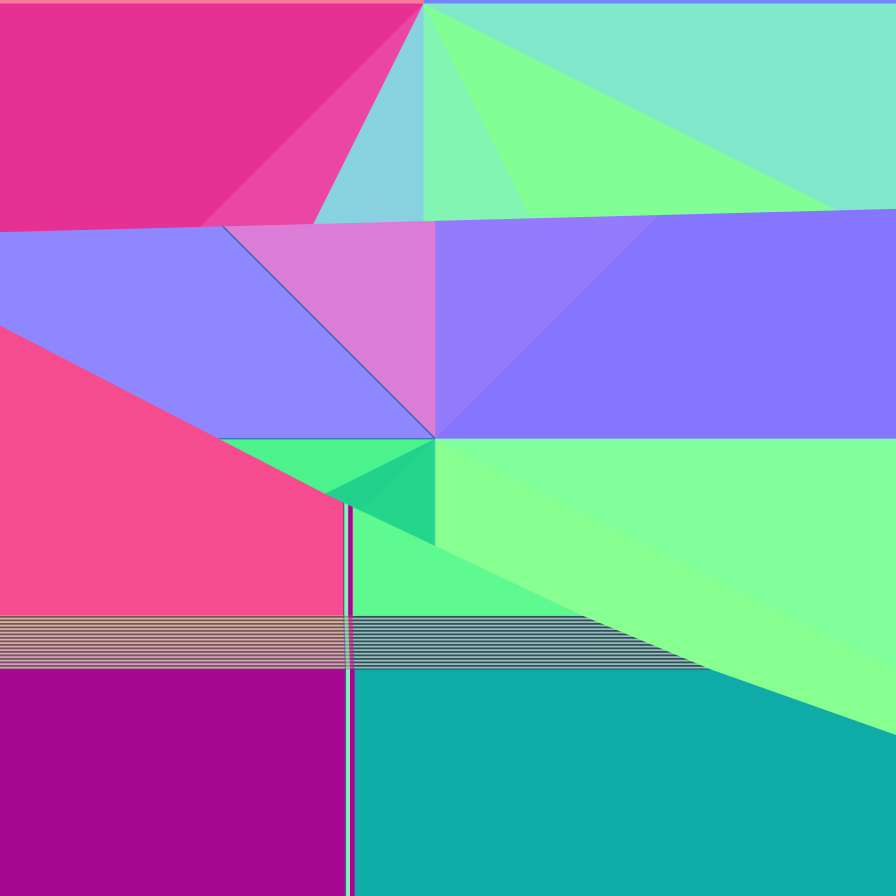
A WebGL 2 fragment shader for this texture map:

```glsl
#version 300 es
precision highp float;
// Flat colour facets fanning out from two hubs, above a split floor with a striped band.
uniform vec2 u_resolution;
out vec4 outColor;

// Layout, in canvas units
const vec2 TOP_HUB = vec2(0.4727, 0.9961);
const vec2 MID_HUB = vec2(0.4857, 0.5104);
const float SEAM_START = 0.7409;
const float SEAM_SLOPE = 0.026;
const float BAND_LOW = 0.2530;
const float BAND_HIGH = 0.3130;
const float STRIPE_COUNT = 256.0;
const float POST_LEFT = 0.3828;
const float POST_SHIFT = 0.0020;

// Top fan
const vec3 ROSE = vec3(0.90, 0.19, 0.58);
const vec3 ROSE_LIGHT = vec3(0.92, 0.27, 0.65);
const vec3 SKY = vec3(0.53, 0.82, 0.88);
const vec3 MINT = vec3(0.51, 0.96, 0.70);
const vec3 LIME = vec3(0.51, 1.00, 0.58);
const vec3 AQUA = vec3(0.51, 0.91, 0.80);
const vec3 SALMON = vec3(0.98, 0.48, 0.60);
const vec3 BLUE = vec3(0.45, 0.52, 0.98);
// Middle fan
const vec3 PERIWINKLE = vec3(0.56, 0.53, 1.00);
const vec3 ORCHID = vec3(0.86, 0.49, 0.84);
const vec3 VIOLET = vec3(0.58, 0.48, 0.99);
const vec3 INDIGO = vec3(0.52, 0.46, 1.00);
const vec3 CREASE = vec3(0.16, 0.42, 0.70);
// Lower fan
const vec3 SPRING = vec3(0.30, 0.95, 0.55);
const vec3 JADE = vec3(0.13, 0.82, 0.55);
const vec3 JADE_LIGHT = vec3(0.14, 0.84, 0.55);
const vec3 PEAR = vec3(0.53, 1.00, 0.57);
const vec3 PALE_GREEN = vec3(0.50, 1.00, 0.61);
// Floor
const vec3 CORAL = vec3(0.96, 0.30, 0.56);
const vec3 LEAF = vec3(0.37, 0.98, 0.56);
const vec3 PURPLE = vec3(0.65, 0.02, 0.56);
const vec3 TEAL = vec3(0.06, 0.67, 0.65);
const vec3 SAND = vec3(0.86, 0.72, 0.60);
const vec3 MAUVE = vec3(0.84, 0.60, 0.78);
const vec3 UMBER = vec3(0.45, 0.34, 0.34);
const vec3 SAGE = vec3(0.62, 0.72, 0.72);
const vec3 PINE = vec3(0.16, 0.33, 0.36);

float pixel;

// Antialiased step: 1 where d is positive
float side(float d) { return clamp(d / pixel + 0.5, 0.0, 1.0); }

float stroke(float d, float halfWidth) { return side(halfWidth - abs(d)); }

// Signed distance to the right of a line through hub along dir
float rightOf(vec2 p, vec2 hub, vec2 dir) {
  return dot(p - hub, normalize(vec2(dir.y, -dir.x)));
}

vec3 facet(vec3 base, vec3 tint, vec2 p, vec2 hub, vec2 dir) {
  return mix(base, tint, side(rightOf(p, hub, dir)));
}

vec3 topFan(vec2 p) {
  vec3 c = facet(ROSE, ROSE_LIGHT, p, TOP_HUB, vec2(1, 1));
  c = facet(c, SKY, p, TOP_HUB, vec2(1, 2));
  c = facet(c, MINT, p, TOP_HUB, vec2(0, 1));
  c = facet(c, LIME, p, TOP_HUB, vec2(-1, 2));
  c = facet(c, AQUA, p, TOP_HUB, vec2(-2, 1));
  vec3 rim = facet(SALMON, BLUE, p, TOP_HUB, vec2(0, 1));
  return mix(c, rim, side(p.y - TOP_HUB.y));
}

vec3 middleFan(vec2 p) {
  vec3 c = facet(PERIWINKLE, ORCHID, p, MID_HUB, vec2(-1, 1));
  c = mix(c, CREASE, stroke(rightOf(p, MID_HUB, vec2(-1, 1)), 0.0008));
  c = facet(c, VIOLET, p, MID_HUB, vec2(0, 1));
  return facet(c, INDIGO, p, MID_HUB, vec2(1, 1));
}

vec3 lowerFan(vec2 p) {
  vec3 c = facet(SPRING, JADE, p, MID_HUB, vec2(2, 1));
  c = facet(c, JADE_LIGHT, p, MID_HUB, vec2(1, 1));
  c = facet(c, PEAR, p, MID_HUB, vec2(0, 1));
  c = facet(c, PALE_GREEN, p, MID_HUB, vec2(-2, 1));
  return mix(c, SKY, 0.6 * stroke(p.x - MID_HUB.x, 0.0007));
}

// Two-tone floor, striped across the band, with thin upright posts
vec3 floorColor(vec2 p) {
  float along = clamp((BAND_HIGH - p.y) / (BAND_HIGH - BAND_LOW), 0.0, 1.0);
  float x = p.x - POST_LEFT - POST_SHIFT * along;
  float rightHalf = side(x - 0.0107);
  float d = abs(fract(p.y * STRIPE_COUNT + 0.25) - 0.5);
  float stripe = side((0.25 - d) / STRIPE_COUNT);
  vec3 leftBand = mix(UMBER, mix(SAND, MAUVE, along), stripe);
  vec3 band = mix(leftBand, mix(PINE, SAGE, stripe), rightHalf);
  vec3 c = mix(mix(PURPLE, TEAL, side(BAND_LOW - p.y)*rightHalf), band, side(p.y - BAND_LOW));
  c = mix(c, mix(CORAL, LEAF, rightHalf), side(p.y - BAND_HIGH));
  vec3 post = mix(CREASE, MINT, side(x - 0.0015));
  post = mix(post, PURPLE, side(x - 0.0058));
  float inBand = side(p.y - BAND_LOW) * side(BAND_HIGH - p.y);
  return mix(c, post, side(x) * (1.0 - rightHalf) * (1.0 - 0.5 * inBand));
}

void main() {
  vec2 p = gl_FragCoord.xy / u_resolution;
  pixel = 1.0 / min(u_resolution.x, u_resolution.y);
  vec3 c = mix(middleFan(p), topFan(p), side(p.y - SEAM_START - SEAM_SLOPE * p.x));
  c = mix(c, lowerFan(p), side(MID_HUB.y - p.y));
  c = mix(c, CREASE, 0.8 * stroke(p.y - MID_HUB.y, 0.0008) * side(MID_HUB.x - p.x));
  // Floor edge: the upper hull of four lines
  float edge = max(max(0.6367 - 0.5178 * p.x, 0.6203 - 0.4728 * p.x),
                   max(0.5853 - 0.4190 * p.x, 0.5337 - 0.3540 * p.x));
  c = mix(c, floorColor(p), side((edge - p.y) * 0.9));
  outColor = vec4(c, 1.0);
}
```
